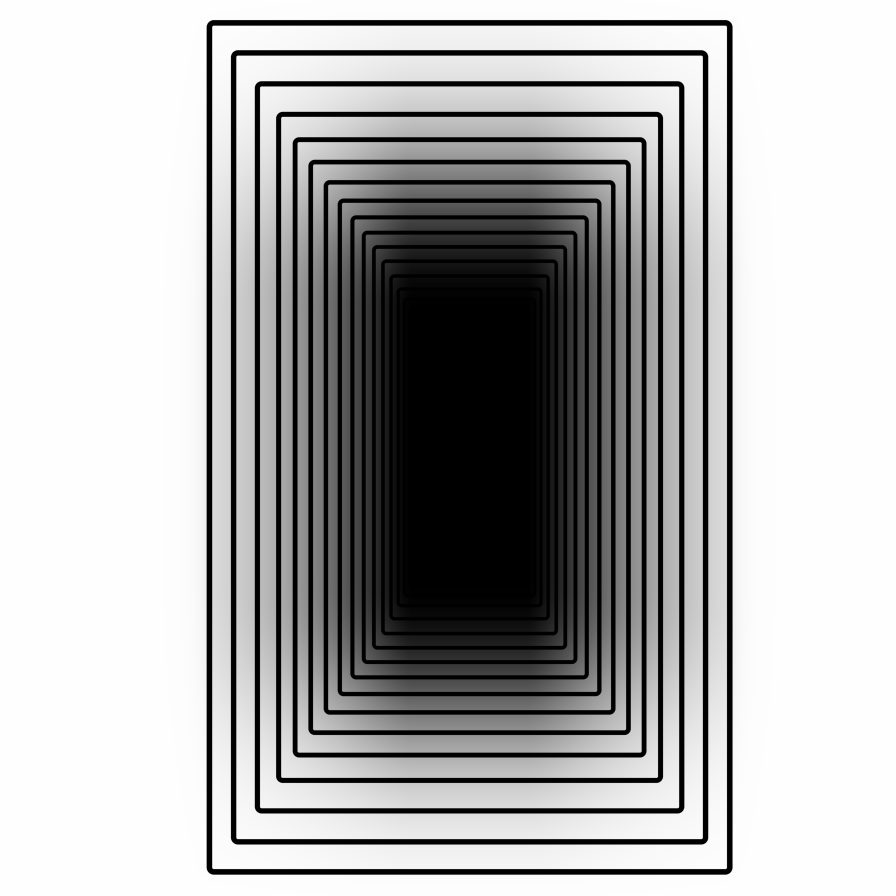
Reproduce this background procedurally as a Shadertoy shader.

```glsl
// Nested rounded rectangular frames receding into a black core on white.
// A smooth curve sets each frame's size, a distance function draws its line,
// and a separable soft falloff shades the bands between them.

const int   FRAME_COUNT  = 16;
const vec2  CENTER       = vec2(0.5241, 0.5007);

// Frame half sizes: coefficients of a cubic in frame index / STEP_SPAN
const float STEP_SPAN    = 5.0;
const vec2  OUTER_SIZE   = vec2(0.2904, 0.4727);
const vec2  SHRINK       = vec2(0.1129, 0.1543);
const vec2  EASE         = vec2(0.0211, 0.0299);
const vec2  EASE_CUBIC   = vec2(0.00198, 0.00564);

// Line half widths and corner radii, outermost to innermost
const float LINE_OUTER   = 0.0031;
const float LINE_INNER   = 0.0016;
const float CORNER_OUTER = 0.0050;
const float CORNER_INNER = 0.0035;

// Shade: black core half size, falloff length and falloff power
const vec2  CORE_SIZE    = vec2(0.065, 0.150);
const vec2  FALLOFF      = vec2(0.136, 0.181);
const vec2  FALLOFF_POW  = vec2(1.376, 2.1);
const float HALO_GAIN    = 0.6;
const float HALO_LENGTH  = 0.013;
const float PAPER        = 0.995;

float bump(float x, float middle, float spread) {
    float d = x - middle;
    return exp(-d * d / spread);
}

// Half size of a frame, with slight local shifts in the spacing
vec2 frameSize(float index) {
    float t = index / STEP_SPAN;
    vec2 size = OUTER_SIZE - SHRINK * t + EASE * t * (t - 1.0)
              - EASE_CUBIC * t * (t - 1.0) * (t - 2.0);
    size.x -= 0.0039 * bump(index, 2.8, 1.6);
    size.y += 0.0055 * bump(index, 1.4, 1.2) - 0.0052 * bump(index, 12.8, 2.5);
    return size;
}

float roundedBox(vec2 p, vec2 halfSize, float radius) {
    vec2 q = abs(p) - halfSize + radius;
    return length(max(q, 0.0)) + min(max(q.x, q.y), 0.0) - radius;
}

// Darkness of the space behind the lines
float shade(vec2 p) {
    vec2 reach = max(abs(p) - CORE_SIZE, 0.0) / FALLOFF;
    vec2 fade = exp(-pow(reach, FALLOFF_POW));
    float outside = roundedBox(p, frameSize(0.0), CORNER_OUTER);
    float halo = outside > 0.0 ? HALO_GAIN * exp(-outside / HALO_LENGTH) : 1.0;
    return fade.x * fade.y * halo;
}

void mainImage(out vec4 fragColor, in vec2 fragCoord) {
    float side = min(iResolution.x, iResolution.y);
    vec2 p = (fragCoord - 0.5 * iResolution.xy) / side + 0.5 - CENTER;
    float pixel = 1.0 / side;

    float light = PAPER * (1.0 - shade(p));

    // Frame lines
    for (int i = 0; i < FRAME_COUNT; i++) {
        float index = float(i);
        float depth = index / float(FRAME_COUNT - 1);
        float radius = mix(CORNER_OUTER, CORNER_INNER, depth);
        float halfWidth = mix(LINE_OUTER, LINE_INNER, depth);
        float edge = abs(roundedBox(p, frameSize(index), radius)) - halfWidth;
        light *= smoothstep(-0.7 * pixel, 0.7 * pixel, edge);
    }

    fragColor = vec4(vec3(light), 1.0);
}
```
